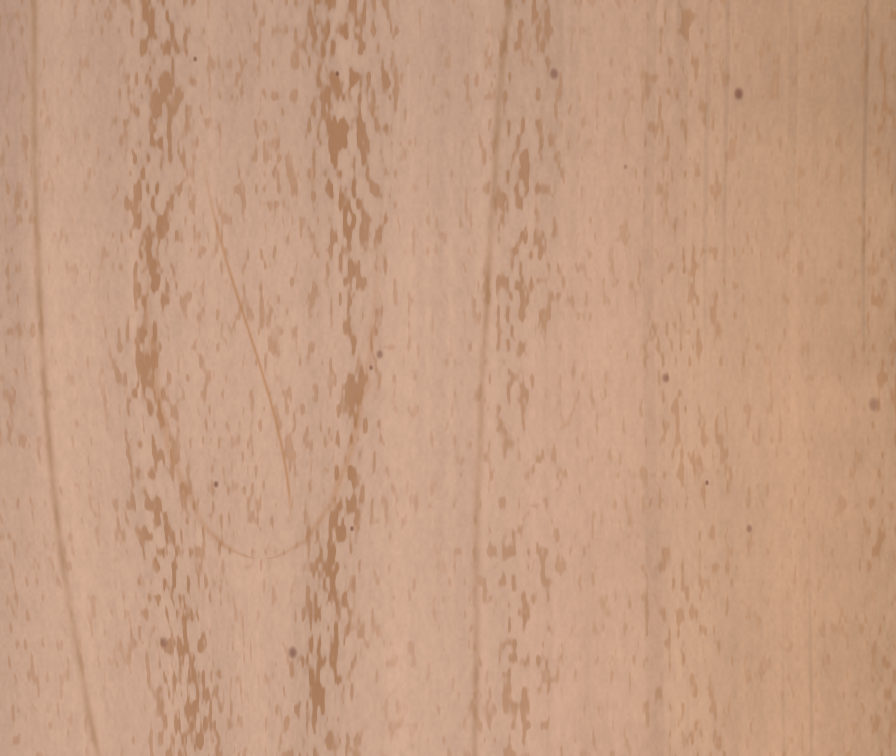
A Shadertoy shader for this texture:

```glsl
float hash(vec2 p) {
    return fract(sin(dot(p, vec2(127.1, 311.7))) * 43758.5453);
}

float noise(vec2 p) {
    vec2 i = floor(p), f = fract(p);
    f = f * f * (3.0 - 2.0 * f);
    return mix(mix(hash(i), hash(i + vec2(1, 0)), f.x),
               mix(hash(i + vec2(0, 1)), hash(i + vec2(1, 1)), f.x), f.y);
}

// Soft band of half width w around distance zero
float band(float d, float w) {
    return exp(-d * d / (w * w));
}

// Cathedral arch: negative inside the U, positive outside
float arch(vec2 p) {
    float h = max(p.y - 0.26, 0.0);
    float halfWidth = 0.17 * sqrt(1.0 - exp(-h / 0.2));
    float below = max(0.26 - p.y, 0.0);
    return length(vec2(max(abs(p.x - 0.345) - halfWidth, 0.0), below))
         + min(abs(p.x - 0.345) - halfWidth, 0.0);
}

// How thickly the open pores are sown
float poreDensity(vec2 p) {
    float low = smoothstep(0.5, 0.0, p.y), high = smoothstep(0.5, 1.0, p.y);
    float left = band(p.x - 0.195 - 0.055 * low - 0.02 * high, 0.035 + 0.02 * low + 0.03 * high);
    float right = band(p.x - 0.468 + 0.045 * low + 0.02 * high, 0.032 + 0.02 * low + 0.03 * high);
    float rim = band(arch(p), 0.018) * smoothstep(0.22, 0.3, p.y);
    float inner = 0.35 * smoothstep(0.02, -0.03, arch(p));
    float side = 0.6 * band(p.x - 0.69, 0.055) + 0.4 * band(p.x - 0.91, 0.06)
               + 0.4 * band(p.x - 1.17, 0.03) + 0.3 * band(p.x - 0.02, 0.03);
    float patches = 0.65 + 0.7 * noise(p * vec2(14.0, 8.0));
    return min((max(max(left, right), max(0.7 * rim, inner)) + side) * patches, 1.1);
}

// Small dark flecks scattered over the board
float flecks(vec2 p) {
    float sum = 0.0;
    for (float i = 0.0; i < 15.0; i++) {
        vec2 centre = vec2(1.18 * hash(vec2(i, 3.7)), hash(vec2(i, 9.2)));
        float size = mix(0.003, 0.008, pow(hash(vec2(i, 5.1)), 2.0));
        float d = length((p - centre) * vec2(1.15, 0.85)) / size;
        sum = max(sum, smoothstep(1.4, 0.3, d) * (0.4 + 0.5 * hash(vec2(i, 1.3))));
    }
    return sum;
}

void mainImage(out vec4 fragColor, in vec2 fragCoord) {
    vec2 p = fragCoord / iResolution.y;

    // Grain coordinates wander and lean with the arch
    float lean = clamp((0.345 - p.x) / 0.13, -1.0, 1.0) * smoothstep(0.75, 0.1, p.x);
    vec2 g = p;
    g.x += 0.012 * (noise(p * vec2(4.0, 3.0)) - 0.5) - 0.055 * lean * smoothstep(0.65, 0.0, p.y);

    // Pink on the left, tan on the right, dimmer at the top and far edge
    float rightSide = smoothstep(0.55, 1.2, p.x);
    vec3 wood = mix(vec3(0.808, 0.655, 0.562), vec3(0.785, 0.617, 0.490), rightSide);
    wood *= 1.0 - 0.06 * smoothstep(0.5, 1.0, p.y) - 0.05 * smoothstep(1.05, 1.19, p.x);
    wood *= 1.0 - 0.04 * smoothstep(0.06, 0.0, p.x);

    // Long streaks, faint cross mottling and fine fibre
    float streak = 0.045 * (noise(g * vec2(22.0, 0.8)) - 0.5)
                 + 0.035 * (noise(g * vec2(75.0, 1.6) + 7.0) - 0.5);
    float mottle = 0.03 * (noise(p * vec2(7.0, 15.0)) - 0.5) * (0.4 + rightSide);
    float fibre = 0.04 * (noise(g * vec2(230.0, 75.0)) - 0.5)
                + 0.03 * (noise(p * vec2(300.0, 220.0)) - 0.5);
    wood *= 1.0 + streak + mottle + fibre;

    // Short pores, with pale wood between them
    float density = poreDensity(p);
    float n = 0.7 * noise(g * vec2(165.0, 48.0) + 31.0) + 0.3 * noise(g * vec2(260.0, 100.0));
    float pore = smoothstep(0.56, 0.80, n + 0.2 * density - 0.08);
    float pale = smoothstep(0.45, 0.2, n) * density;
    wood = mix(wood, vec3(0.84, 0.69, 0.585), 0.35 * pale);
    wood = mix(wood, vec3(0.63, 0.43, 0.28), pore * (0.22 + 0.38 * density));
    wood *= 1.0 - 0.035 * min(density, 1.0);

    // Dark growth lines, broken along their length
    float broken = 0.35 + 0.65 * noise(g * vec2(90.0, 38.0));
    float leftLine = band(g.x - 0.04 - 0.085 * pow(1.0 - p.y, 2.5) - 0.055 * smoothstep(0.65, 0.0, p.y) * -lean, 0.005);
    float midLine = band(p.x - 0.626 - 0.045 * p.y * p.y - 0.004 * noise(vec2(p.y * 12.0, 4.0)), 0.005);
    wood = mix(wood, vec3(0.57, 0.42, 0.28), 0.48 * broken * max(leftLine, midLine));

    // Thin seam inside the arch and its rim
    float seamX = 0.385 - 0.12 * smoothstep(0.3, 0.85, p.y);
    float seam = band(p.x - seamX, 0.0022) * smoothstep(0.3, 0.36, p.y) * smoothstep(0.85, 0.6, p.y);
    float rim = band(arch(p) + 0.006 * noise(p * 45.0), 0.005) * smoothstep(0.24, 0.27, p.y) * smoothstep(0.8, 0.4, p.y);
    wood = mix(wood, vec3(0.68, 0.46, 0.29), 0.5 * seam + 0.4 * broken * rim);

    // Hair-thin vertical lines on the right
    float hair = smoothstep(0.68, 0.95, noise(vec2(g.x * 110.0, g.y * 1.2 + 50.0)));
    wood *= 1.0 - 0.07 * hair * rightSide;

    wood = mix(wood, vec3(0.45, 0.29, 0.24), 0.75 * flecks(p));
    fragColor = vec4(wood, 1.0);
}
```
